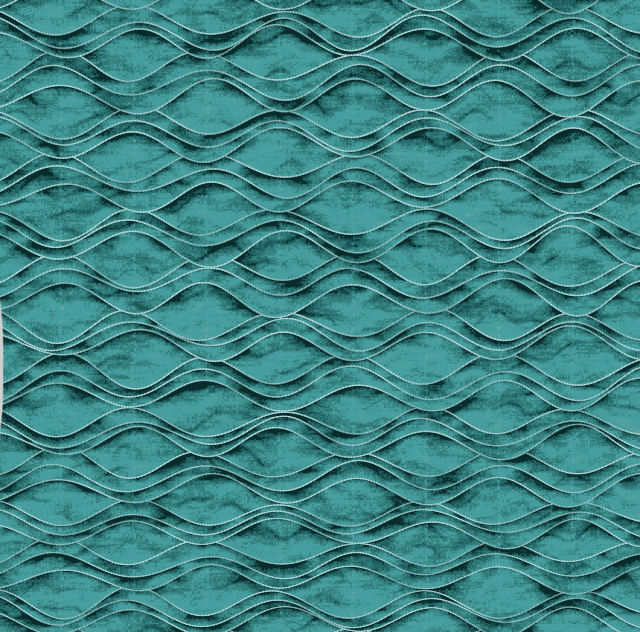
Reproduce this texture procedurally as a WebGL 1 fragment shader.

```glsl
precision highp float;
// Teal silk in overlapping wavy pleats, each edge trimmed with pale stitching.
uniform vec2 u_resolution;

// Colours, dark to light
const vec3 DEEP = vec3(0.03, 0.17, 0.17);
const vec3 SHADE = vec3(0.12, 0.37, 0.37);
const vec3 TEAL = vec3(0.20, 0.50, 0.49);
const vec3 SHEEN = vec3(0.28, 0.62, 0.62);
const vec3 THREAD_DIM = vec3(0.46, 0.66, 0.67);
const vec3 THREAD = vec3(0.78, 0.91, 0.92);
const vec3 BACKING = vec3(0.80, 0.82, 0.81);

// Layout, as fractions of the canvas
const float WAVE_PITCH = 0.2285;
const float WAVE_ORIGIN = 0.4375;
const float ROW_PITCH = 0.1595;
const float ROW_ORIGIN = 0.514;
const float ROW_SQUEEZE = 0.20;   // rows close up toward the bottom
const float WAVE_HEIGHT = 0.150;  // in rows
const float PLEATS = 6.0;         // three of each phase per row
const float THREAD_HALF = 0.0011;
const float STITCH_LENGTH = 0.0047;
const float TAU = 6.28319;

float hash(vec2 p) {
  return fract(sin(dot(p, vec2(12.99, 78.23))) * 43758.5);
}

// Cellular noise: distances to the nearest and second nearest points
vec2 cellular(vec2 p) {
  vec2 cell = floor(p);
  vec2 nearest = vec2(8.0);
  for (int j = -1; j <= 1; j++) {
    for (int i = -1; i <= 1; i++) {
      vec2 c = cell + vec2(float(i), float(j));
      float d = length(c + vec2(hash(c), hash(c + 31.7)) - p);
      nearest = d < nearest.x ? vec2(d, nearest.x) : vec2(nearest.x, min(nearest.y, d));
    }
  }
  return nearest;
}

// Height (x, in rows) and slope (y, in canvas units) of one pleat edge
vec2 pleatEdge(float row, float k, float x) {
  float group = floor(k / 3.0);
  float j = k - 3.0 * group;
  float id = row * PLEATS + k;
  float vary = hash(vec2(id, 4.0));
  float phase = TAU * (x - WAVE_ORIGIN) / WAVE_PITCH + 0.22 * sin(x * 7.0 + id * 1.3);
  float amp = (2.0 * group - 1.0) * WAVE_HEIGHT * (0.9 + 0.2 * vary);
  amp *= 1.0 + 0.12 * sin(x * 11.0 + id * 2.1);
  float sway = 0.022 * sin(x * 8.0 + id * 1.9) + 0.012 * sin(x * 31.0 + id);
  float level = row + 0.105 * j + group * (0.44 + 0.04 * j) + 0.03 * (vary - 0.5);
  return vec2(level + sway + amp * cos(phase),
              -amp * sin(phase) * TAU * ROW_PITCH / WAVE_PITCH);
}

vec3 fabricRamp(float t) {
  vec3 c = mix(DEEP, SHADE, smoothstep(0.0, 0.3, t));
  c = mix(c, TEAL, smoothstep(0.25, 0.55, t));
  c = mix(c, SHEEN, smoothstep(0.5, 0.78, t));
  return mix(c, THREAD_DIM, 0.8 * smoothstep(0.88, 1.3, t));
}

void main() {
  vec2 p = gl_FragCoord.xy / u_resolution;
  p.y = 1.0 - p.y;
  float pixel = 1.0 / u_resolution.y;
  float lower = max(p.y - 0.51, 0.0);
  float v = (p.y + ROW_SQUEEZE * lower * lower - ROW_ORIGIN) / ROW_PITCH;

  // Walk downward: upper pleats lie over lower ones
  vec2 above = vec2(-9.0, 0.0);
  vec2 own = vec2(9.0, 0.0);
  float id = 0.0;
  for (int i = 0; i < 18; i++) {
    float turn = floor((float(i) + 0.5) / PLEATS);
    float row = floor(v) - 1.0 + turn;
    float k = float(i) - PLEATS * turn;
    vec2 edge = pleatEdge(row, k, p.x);
    if (edge.x > v) {
      own = edge;
      id = row * PLEATS + k;
      break;
    }
    if (edge.x > above.x) above = edge;
  }
  float under = (v - above.x) * ROW_PITCH * inversesqrt(1.0 + above.y * above.y);
  float over = (own.x - v) * ROW_PITCH * inversesqrt(1.0 + own.y * own.y);

  // Silk puffs and soft horizontal wrinkles
  vec2 bend = vec2(sin(p.y * 61.0 + id) + 0.5 * sin(p.y * 143.0 + p.x * 37.0),
                   sin(p.x * 43.0 + id * 2.0) + 0.5 * sin(p.x * 97.0 + p.y * 29.0));
  vec2 cells = cellular(p * vec2(11.0, 34.0) + 0.3 * bend + id * 3.7);
  vec2 fine = cellular(p * vec2(36.0, 100.0) + 0.4 * bend.yx + id);
  float wrinkle = sin(p.y * 210.0 + 2.2 * bend.y + id * 2.3 + 3.0 * sin(p.x * 17.0 + id));
  float gully = pow(0.5 + 0.5 * wrinkle, 4.0) * smoothstep(0.25, 0.75, cells.x);
  float broad = sin(p.x * 9.0 + 2.0 * sin(p.y * 7.0)) * sin(p.y * 13.0 + p.x * 5.0);
  float weave = hash(floor(p * vec2(420.0, 415.0))) - 0.5;
  float slub = hash(vec2(floor(p.y * 330.0), floor(p.x * 30.0))) - 0.5;

  // Light on the folds and shadow beneath each upper edge
  float tone = 0.93 - 0.36 * cells.x - 0.32 * gully - 0.24 * (fine.x - 0.4);
  tone += 0.06 * wrinkle + 0.06 * broad + 0.24 * weave + 0.12 * slub;
  tone += 0.10 * exp(-over / 0.006) - 0.05 * (1.0 - smoothstep(0.0, 0.25, p.y));
  tone -= (0.32 + 0.50 * cells.x) * exp(-under / 0.0065);
  tone -= (0.08 + 0.34 * cells.x) * exp(-under / 0.022);

  // Faint upright seams through the crests and troughs
  float seam = abs(fract((p.x - WAVE_ORIGIN) / WAVE_PITCH * 2.0 + 0.5 + 0.012 * bend.x) - 0.5);
  float seamDash = 0.5 + 0.5 * sin(p.y * TAU / 0.011);
  tone += 0.20 * seamDash * (1.0 - smoothstep(0.008, 0.026, seam));
  vec3 color = fabricRamp(tone);

  // Twisted thread along the visible edges
  float edgeDistance = min(under, over);
  float thread = 1.0 - smoothstep(THREAD_HALF - 0.5 * pixel, THREAD_HALF + 0.7 * pixel, edgeDistance);
  float twist = 0.5 + 0.5 * sin((p.x + 0.4 * p.y) * TAU / STITCH_LENGTH);
  float wear = 0.82 + 0.18 * sin(p.x * 19.0 + p.y * 47.0);
  color = mix(color, mix(THREAD_DIM, THREAD, 0.25 + 0.75 * twist), thread * wear);

  // Pale backing bared at the left margin
  float bulge = (p.y - 0.58) / 0.1;
  float margin = 0.007 * exp(-bulge * bulge * bulge * bulge) - 0.002;
  color = mix(color, BACKING, 1.0 - smoothstep(margin - pixel, margin + pixel, p.x));
  gl_FragColor = vec4(color, 1.0);
}
```
